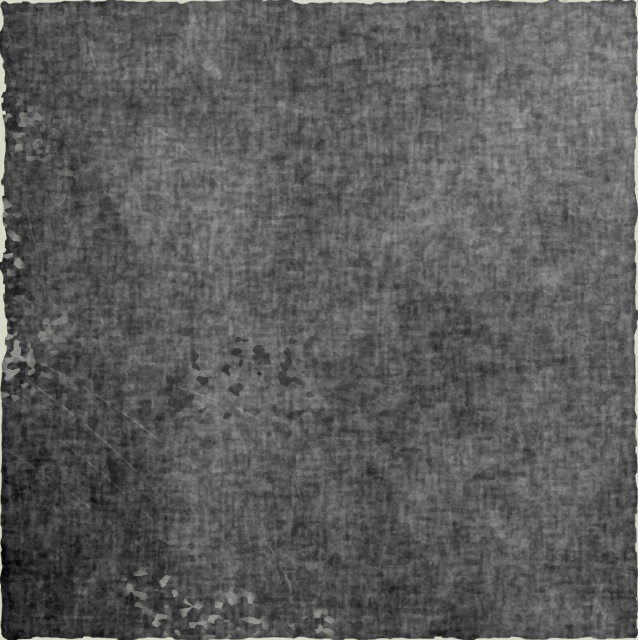
Give the GLSL for this texture, as a Shadertoy shader.

```glsl
const vec3 CHIPPED_EDGE = vec3(0.84, 0.85, 0.78);
const vec3 PALE_DUST = vec3(0.66, 0.66, 0.64);
const vec3 DEEP_PIT = vec3(0.13);
const float SCRATCHES = 44.0;

vec2 hash2(vec2 p) {
    vec3 q = fract(p.xyx * vec3(0.1031, 0.1030, 0.0973));
    q += dot(q, q.yzx + 33.33);
    return fract((q.xx + q.yz) * q.zy);
}

// Soft cellular noise: random cell tones blended by distance, centred on zero
float cellTone(vec2 p, float seed) {
    vec2 cell = floor(p), f = p - cell;
    float sum = 0.0, weight = 0.0;
    for (int y = -1; y <= 1; y++)
    for (int x = -1; x <= 1; x++) {
        vec2 g = vec2(x, y);
        vec2 h = hash2(cell + g + seed * 17.0 + 40.0);
        vec2 d = g + h - f;
        float w = exp(-7.0 * dot(d, d));
        sum += w * fract(h.x * 7.3 + h.y * 11.7);
        weight += w;
    }
    return sum / weight - 0.5;
}

float glow(vec2 p, vec2 centre, vec2 size) {
    vec2 d = (p - centre) / size;
    return exp(-dot(d, d));
}

// A bent hairline that fades out toward both ends
float scratch(vec2 p, vec2 centre, float angle, float halfLength, float bend, float width) {
    float c = cos(angle), s = sin(angle);
    vec2 q = mat2(c, -s, s, c) * (p - centre);
    float off = abs(q.y - bend * q.x * q.x);
    return smoothstep(width, 0.0, off) * smoothstep(halfLength, halfLength * 0.5, abs(q.x));
}

// Broad light and shade of the worn slab
float slabTone(vec2 p) {
    float tone = 0.355;
    tone += 0.13 * glow(p, vec2(0.92, 0.86), vec2(0.26, 0.28));
    tone += 0.04 * glow(p, vec2(0.38, 0.68), vec2(0.30, 0.28));
    tone += 0.07 * glow(p, vec2(0.35, 0.21), vec2(0.08, 0.18));
    tone += 0.03 * glow(p, vec2(0.95, 0.45), vec2(0.20, 0.25));
    tone -= 0.07 * glow(p, vec2(0.12, 0.24), vec2(0.17, 0.20));
    tone -= 0.14 * exp(-p.x / 0.07);
    tone -= 0.06 * smoothstep(0.4, 0.0, p.y);
    return tone;
}

// Mottled clouds and fine crossed fibres
float surfaceGrain(vec2 p) {
    vec2 warped = p + 0.012 * sin(p.yx * vec2(23.0, 19.0) + 3.0 * sin(p * 11.0));
    float clouds = 0.08 * cellTone(warped * 6.0, 1.0)
                 + 0.07 * cellTone(warped * vec2(19.0, 14.0), 2.0)
                 + 0.06 * cellTone(warped * 48.0, 3.0);
    float fibres = 0.10 * cellTone(p * vec2(190.0, 34.0), 4.0)
                 + 0.09 * cellTone(p * vec2(36.0, 180.0), 5.0);
    float grit = 0.09 * cellTone(p * 120.0, 6.0) + 0.10 * cellTone(p * 235.0, 7.0);
    return clouds + fibres + grit;
}

// Scattered hairlines, plus a bundle sweeping through the lower left
float scratches(vec2 p) {
    float marks = 0.0;
    for (float i = 0.0; i < SCRATCHES; i++) {
        vec2 a = hash2(vec2(i, 3.0)), b = hash2(vec2(i, 9.0)), c = hash2(vec2(i, 27.0));
        vec2 centre = vec2(a.x, pow(a.y, 1.4));
        float angle = b.x < 0.5 ? 1.3 + b.x : 3.2 * b.x;
        float halfLength = mix(0.03, 0.15, b.y * b.y);
        marks += mix(0.2, 0.65, c.y) * scratch(p, centre, angle, halfLength, 4.0 * (c.x - 0.5), 0.0028);
    }
    for (float i = 0.0; i < 4.0; i++) {
        vec2 h = hash2(vec2(i, 51.0));
        vec2 centre = vec2(0.11 + 0.04 * h.x, 0.22 + 0.055 * i);
        marks += 0.65 * scratch(p, centre, -0.72 + 0.2 * h.y, 0.21, -0.5 * h.x, 0.003);
    }
    return marks;
}

// Distance inward from a rounded slab outline
float insideDistance(vec2 p, float radius) {
    vec2 q = abs(p - 0.5) - 0.5 + radius;
    return radius - length(max(q, 0.0)) - min(max(q.x, q.y), 0.0);
}

void mainImage(out vec4 fragColor, in vec2 fragCoord) {
    vec2 p = fragCoord / iResolution.xy;
    vec3 color = vec3(slabTone(p) + surfaceGrain(p));

    // Worn scratches break up along their length
    float wear = smoothstep(-0.3, 0.25, cellTone(p * 75.0, 8.0));
    color += 0.17 * min(scratches(p), 1.0) * wear;

    // Flaked dust gathers at the left and bottom; pits gather near the middle
    float patches = smoothstep(-0.05, 0.25, cellTone(p * vec2(11.0, 17.0), 9.0));
    float rim = exp(-p.x / 0.07) * smoothstep(0.3, 0.45, p.y) * smoothstep(1.0, 0.7, p.y)
              + smoothstep(0.17, 0.03, p.y) * smoothstep(0.75, 0.3, p.x);
    float flake = cellTone(p * vec2(95.0, 120.0), 10.0);
    color = mix(color, PALE_DUST, smoothstep(0.08, 0.32, flake) * patches * min(rim + 0.12, 0.75));
    float pit = smoothstep(0.2, 0.38, cellTone(p * vec2(80.0, 95.0), 11.0));
    float pitted = 0.15 + 0.6 * glow(p, vec2(0.38, 0.41), vec2(0.13, 0.09));
    color = mix(color, DEEP_PIT, pit * pitted);

    // Ragged pale border, widest along the upper left
    float ragged = cellTone(p * 26.0, 12.0) + 0.6 * cellTone(p * 85.0, 13.0);
    float leftSide = smoothstep(0.03, 0.0, p.x) * smoothstep(0.36, 0.5, p.y);
    float chip = 0.0022 + 0.006 * ragged + leftSide * (0.0035 + 0.008 * ragged);
    float depth = insideDistance(p, 0.012);
    color *= 1.0 - 0.22 * smoothstep(0.014, 0.0, depth);
    color = mix(color, CHIPPED_EDGE, smoothstep(0.0015, -0.0015, depth - chip));

    fragColor = vec4(clamp(color, 0.0, 1.0), 1.0);
}
```
